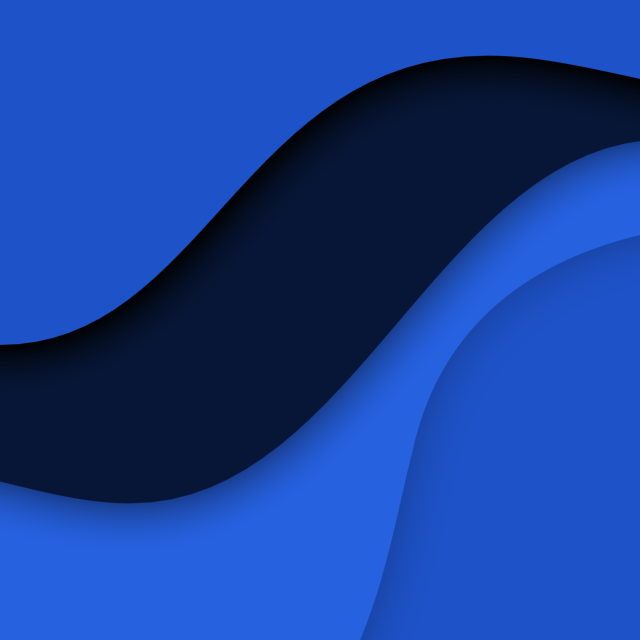
This background is drawn by a Shadertoy shader. Its source:

```glsl
// Layered paper waves: a blue sheet over a navy band, a bright band and a blue hill.
// Each edge is a pair of cubic Bezier curves; its signed distance gives both
// the smooth cut of the layer and the soft shadow cast on the layer beneath.

#define SEGMENTS 32
#define SHEET_BLUE vec3(0.116, 0.322, 0.784)
#define NAVY vec3(0.027, 0.086, 0.212)
#define BRIGHT_BLUE vec3(0.149, 0.380, 0.878)
#define SHADOW_WIDTH 0.085
#define NAVY_SHADOW 0.98
#define BRIGHT_SHADOW 0.36
#define HILL_SHADOW 0.15

vec2 bezier(vec2 a, vec2 b, vec2 c, vec2 d, float t) {
    float s = 1.0 - t;
    return s * s * s * a + 3.0 * s * s * t * b + 3.0 * s * t * t * c + t * t * t * d;
}

// Signed distance to a curve, positive on the right of its direction
float curveDistance(vec2 p, vec2 a, vec2 b, vec2 c, vec2 d) {
    float nearest = 1e6;
    float side = 1.0;
    vec2 from = a;
    for (int i = 1; i <= SEGMENTS; i++) {
        vec2 to = bezier(a, b, c, d, float(i) / float(SEGMENTS));
        vec2 along = to - from;
        vec2 offset = p - from;
        float h = clamp(dot(offset, along) / dot(along, along), 0.0, 1.0);
        float dist = length(offset - along * h);
        if (dist < nearest) {
            nearest = dist;
            side = offset.x * along.y - offset.y * along.x < 0.0 ? -1.0 : 1.0;
        }
        from = to;
    }
    return nearest * side;
}

float closer(float a, float b) {
    return abs(a) < abs(b) ? a : b;
}

// Lower edge of the top sheet
float sheetEdge(vec2 p) {
    return closer(
        curveDistance(p, vec2(0.0, 0.461), vec2(0.32, 0.461), vec2(0.38, 0.913), vec2(0.762, 0.913)),
        curveDistance(p, vec2(0.762, 0.913), vec2(0.846, 0.913), vec2(0.924, 0.893), vec2(1.081, 0.859)));
}

// Lower edge of the navy band
float navyEdge(vec2 p) {
    return closer(
        curveDistance(p, vec2(-0.078, 0.266), vec2(0.039, 0.24), vec2(0.117, 0.2135), vec2(0.204, 0.2135)),
        curveDistance(p, vec2(0.204, 0.2135), vec2(0.559, 0.2135), vec2(0.6875, 0.7825), vec2(1.042, 0.7825)));
}

// Left and upper edge of the hill
float hillEdge(vec2 p) {
    return closer(
        curveDistance(p, vec2(0.547, -0.036), vec2(0.602, 0.082), vec2(0.617, 0.186), vec2(0.645, 0.297)),
        curveDistance(p, vec2(0.645, 0.297), vec2(0.682, 0.466), vec2(0.801, 0.594), vec2(1.029, 0.639)));
}

// Layer colour, darkest at its edge and clear at the shadow width
vec3 shaded(vec3 colour, float dist, float strength) {
    float fade = 1.0 - clamp(dist / SHADOW_WIDTH, 0.0, 1.0);
    return colour * (1.0 - strength * fade * fade);
}

void mainImage(out vec4 fragColor, in vec2 fragCoord) {
    vec2 p = fragCoord / iResolution.xy;
    float blur = 0.8 / min(iResolution.x, iResolution.y);

    float sheet = sheetEdge(p);
    float navy = navyEdge(p);
    float hill = hillEdge(p);

    // Stack the layers from the top sheet down to the hill
    vec3 colour = SHEET_BLUE;
    colour = mix(colour, shaded(NAVY, sheet, NAVY_SHADOW), smoothstep(-blur, blur, sheet));
    colour = mix(colour, shaded(BRIGHT_BLUE, navy, BRIGHT_SHADOW), smoothstep(-blur, blur, navy));
    colour = mix(colour, shaded(SHEET_BLUE, hill, HILL_SHADOW), smoothstep(-blur, blur, hill));

    fragColor = vec4(colour, 1.0);
}
```
